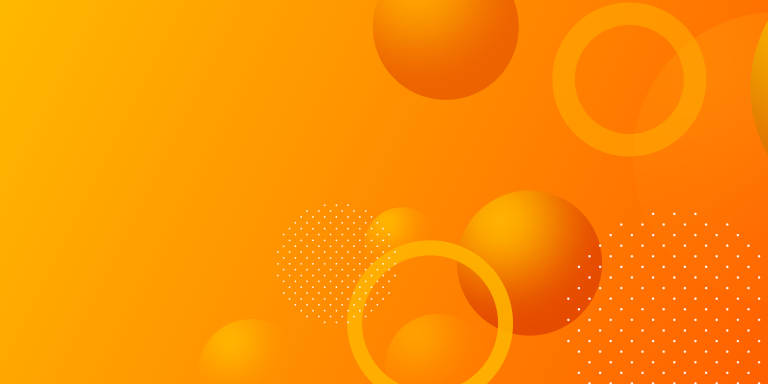
A WebGL 1 fragment shader for this background:

```glsl
precision highp float;
// Warm abstract backdrop: a diagonal amber-to-orange gradient carrying shaded
// and fading balls, two translucent rings and two round patches of white dots.
// Shapes are distance functions, with canvas height as the unit of length.

uniform vec2 u_resolution;

#define AMBER vec3(1.0, 0.725, 0.0)
#define ORANGE vec3(1.0, 0.55, 0.0)
#define EMBER vec3(1.0, 0.375, 0.0)
#define GOLD vec3(1.0, 0.70, 0.0)
#define HIGHLIGHT vec2(-0.4, 0.6)
#define FALLOFF 1.5
#define DOT_ALPHA 0.92

// Antialiased coverage of a signed distance, one pixel wide.
float coverage(float dist) {
  return clamp(0.5 - dist * u_resolution.y, 0.0, 1.0);
}

// Disc lit from the upper left; colour and opacity run from lit to shade.
vec3 ball(vec3 base, vec2 p, vec2 center, float radius, vec4 lit, vec4 shade) {
  vec2 q = p - center;
  float t = length(q / radius - HIGHLIGHT) / FALLOFF;
  vec4 tone = mix(lit, shade, smoothstep(0.0, 1.0, t));
  return mix(base, tone.rgb, tone.a * coverage(length(q) - radius));
}

// Flat band between two radii.
vec3 ring(vec3 base, vec2 p, vec2 center, float inner, float outer, vec4 tone) {
  float middle = 0.5 * (inner + outer);
  float dist = abs(length(p - center) - middle) - 0.5 * (outer - inner);
  return mix(base, tone.rgb, tone.a * coverage(dist));
}

// Staggered dot lattice, keeping only dots whose centers lie in a disc.
vec3 dots(vec3 base, vec2 p, vec2 center, float extent, float pitch, float radius) {
  vec2 q = p - center;
  vec2 cell = floor(vec2(q.x + q.y, q.x - q.y) / pitch + 0.5);
  vec2 site = 0.5 * pitch * vec2(cell.x + cell.y, cell.x - cell.y);
  float inside = step(length(site), extent);
  float mask = inside * coverage(length(q - site) - radius);
  return mix(base, vec3(1.0), DOT_ALPHA * mask);
}

void main() {
  vec2 p = gl_FragCoord.xy / u_resolution.y;

  // Diagonal background through three stops
  float t = (2.0 * p.x + 1.0 - p.y) / 5.0;
  vec3 color = mix(AMBER, ORANGE, clamp(2.0 * t, 0.0, 1.0));
  color = mix(color, EMBER, clamp(2.0 * t - 1.0, 0.0, 1.0));

  // Large veil and the ball cut by the right edge
  color = ball(color, p, vec2(2.026, 0.591), 0.378,
               vec4(1.0, 0.62, 0.04, 0.38), vec4(1.0, 0.52, 0.04, 0.12));
  color = ball(color, p, vec2(2.31, 0.771), 0.356,
               vec4(1.0, 0.74, 0.0, 1.0), vec4(0.86, 0.42, 0.0, 1.0));

  // Solid balls
  color = ball(color, p, vec2(1.161, 0.930), 0.190,
               vec4(1.0, 0.65, 0.0, 1.0), vec4(0.93, 0.39, 0.0, 1.0));
  color = ball(color, p, vec2(1.379, 0.315), 0.189,
               vec4(1.0, 0.69, 0.0, 1.0), vec4(0.90, 0.30, 0.0, 1.0));

  // Balls dissolving toward the lower right
  color = ball(color, p, vec2(1.047, 0.362), 0.098, vec4(GOLD, 1.0), vec4(ORANGE, 0.0));
  color = ball(color, p, vec2(0.654, 0.031), 0.138, vec4(GOLD, 1.0), vec4(ORANGE, 0.0));
  color = ball(color, p, vec2(1.138, 0.047), 0.135, vec4(GOLD, 0.6), vec4(ORANGE, 0.0));

  // Rings
  color = ring(color, p, vec2(1.639, 0.793), 0.142, 0.2005, vec4(GOLD, 0.5));
  color = ring(color, p, vec2(1.120, 0.158), 0.177, 0.216, vec4(GOLD, 0.9));

  // Dot patches: small and fine, then large and coarse
  color = dots(color, p, vec2(0.876, 0.313), 0.158, 0.0305, 0.0021);
  color = dots(color, p, vec2(1.756, 0.167), 0.287, 0.0552, 0.0031);

  gl_FragColor = vec4(color, 1.0);
}
```
